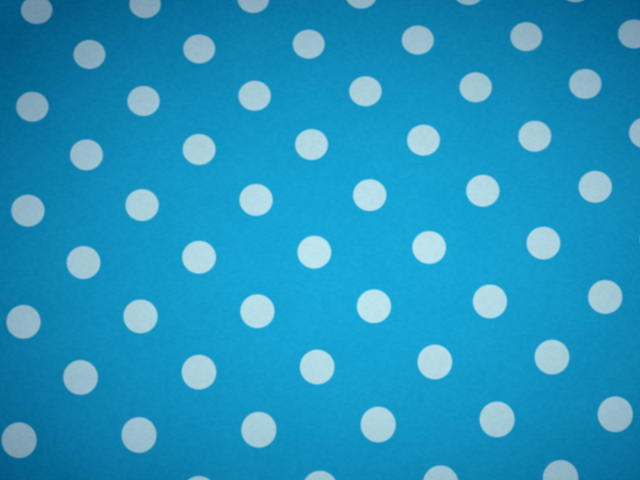
A WebGL 1 fragment shader for this pattern:

```glsl
precision highp float;

// Pale polka dots on bright blue cloth, seen at a slight tilt.
// A staggered lattice is bent by a smooth perspective polynomial, each dot is
// a soft ellipse, and an oval light falloff with fine grain covers everything.

uniform vec2 u_resolution;

const int ROWS = 10;
const int COLUMNS = 7;
const float EDGE_SOFTNESS = 0.0033;

const vec3 CLOTH_LIT = vec3(0.09, 0.66, 0.85);
const vec3 CLOTH_SHADE = vec3(0.01, 0.35, 0.52);
const vec3 DOT_LIT = vec3(0.74, 0.895, 0.93);
const vec3 DOT_SHADE = vec3(0.44, 0.57, 0.65);

float hash(vec2 cell) {
  vec3 h = fract(vec3(cell.xyx) * 0.1031);
  h += dot(h, h.yzx + 33.33);
  return fract((h.x + h.y) * h.z);
}

float valueNoise(vec2 p) {
  vec2 cell = floor(p);
  vec2 f = fract(p);
  f = f * f * (3.0 - 2.0 * f);
  float low = mix(hash(cell), hash(cell + vec2(1.0, 0.0)), f.x);
  float high = mix(hash(cell + vec2(0.0, 1.0)), hash(cell + 1.0), f.x);
  return mix(low, high, f.y);
}

// Lattice position (column, row) to cloth position, in canvas heights
vec2 dotCentre(float column, float row) {
  float x = 0.0764 - 0.00457 * row + (0.2259 + 0.003 * row) * column
          - 0.00006 * column * column * column;
  float y = 0.0208 + (0.097 + 0.00188 * row) * row
          + (0.00028 * row - 0.0132) * column
          + (0.00083 - 0.0001 * row) * column * column;
  return vec2(x, y);
}

// Dots grow and become rounder toward the near, lower rows
vec2 dotRadii(float row) {
  return vec2(0.0328 + 0.00047 * row, 0.0292 + 0.001 * row);
}

float ellipseDistance(vec2 p, vec2 radii) {
  return (length(p / radii) - 1.0) * min(radii.x, radii.y);
}

// Coverage of the whole dot lattice at p
float polkaDots(vec2 p, float softness) {
  float nearest = 1.0;
  for (int j = 0; j < ROWS; j++) {
    float row = float(j);
    float stagger = 0.5 * mod(row, 2.0);
    vec2 radii = dotRadii(row);
    for (int i = 0; i < COLUMNS; i++) {
      vec2 centre = dotCentre(float(i) + stagger, row);
      nearest = min(nearest, ellipseDistance(p - centre, radii));
    }
  }
  return 1.0 - smoothstep(-softness, softness, nearest);
}

// Shade amount: 0 at the bright spot, near 1 in the far corners
float falloff(vec2 p, vec2 brightSpot, vec2 reach) {
  vec2 q = (p - brightSpot) / reach;
  return clamp(0.5 * dot(q, q), 0.0, 1.0);
}

// Fine speckle plus broad, faint blotches, centred on zero
float clothGrain(vec2 p) {
  float fine = valueNoise(p * vec2(150.0, 190.0)) - 0.5;
  float broad = valueNoise(p * 14.0 + 7.0) - 0.5;
  return 0.022 * fine + 0.012 * broad;
}

void main() {
  // Canvas heights, with y running down from the top
  vec2 p = gl_FragCoord.xy / u_resolution.y;
  p.y = 1.0 - p.y;

  float softness = max(EDGE_SOFTNESS, 0.75 / u_resolution.y);
  float shade = falloff(p, vec2(0.74, 0.55), vec2(0.67, 0.5));
  vec3 cloth = mix(CLOTH_LIT, CLOTH_SHADE, shade);
  vec3 dots = mix(DOT_LIT, DOT_SHADE, shade);

  vec3 color = mix(cloth, dots, polkaDots(p, softness));
  color += clothGrain(p);
  gl_FragColor = vec4(clamp(color, 0.0, 1.0), 1.0);
}
```
